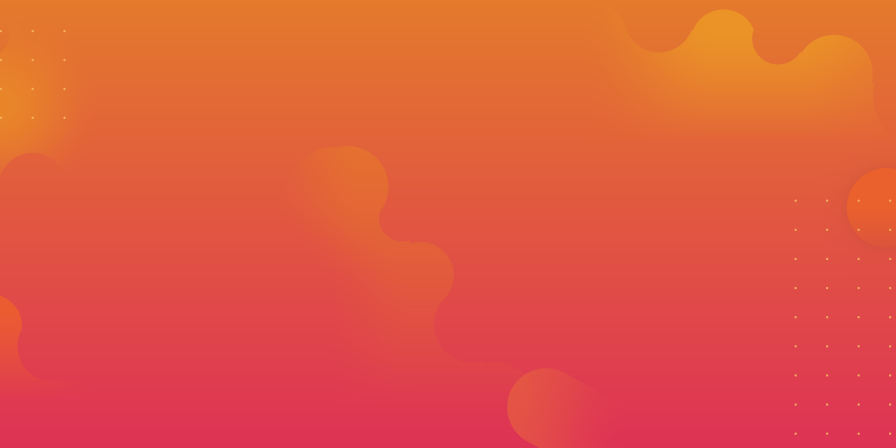
Reproduce this background procedurally as a Shadertoy shader.

```glsl
// A warm orange-to-crimson backdrop with fading liquid blobs and two dot grids.
// Wavy outlines are chains of tangent circles, alternately filled and hollow;
// each blob is tinted over the vertical gradient and faded out by ramps.

// Linear fade from 0 at a to 1 at b
float ramp(float a, float b, float x) {
    return clamp((x - a) / (b - a), 0.0, 1.0);
}

float circle(vec2 p, vec2 center, float radius) {
    return length(p - center) - radius;
}

float capsule(vec2 p, vec2 a, vec2 b, float radius) {
    vec2 ab = b - a;
    float t = clamp(dot(p - a, ab) / dot(ab, ab), 0.0, 1.0);
    return length(p - a - t * ab) - radius;
}

// Area below a chain of circles sorted by x; a negative radius makes a hollow
float wave(vec2 p, vec3 chain[6]) {
    float d = p.y - (p.x < chain[0].x ? chain[0].y : chain[5].y);
    for (int i = 0; i < 5; i++) {
        vec2 a = chain[i].xy, b = chain[i + 1].xy;
        vec2 dir = normalize(b - a);
        if (p.x >= a.x && p.x < b.x) d = dot(p - a, vec2(-dir.y, dir.x));
    }
    for (int i = 0; i < 6; i++) {
        float ring = circle(p, chain[i].xy, abs(chain[i].z));
        d = chain[i].z < 0.0 ? max(d, -ring) : min(d, ring);
    }
    return d;
}

// Finite grid of dots, counted from its lower left one
float dotGrid(vec2 p, vec2 first, vec2 spacing, vec2 count) {
    vec2 q = p - first;
    vec2 cell = clamp(round(q / spacing), vec2(0.0), count - 1.0);
    return length(q - cell * spacing) - 0.25;
}

void mainImage(out vec4 fragColor, in vec2 fragCoord) {
    // The canvas is 100 units high
    float pixel = 100.0 / iResolution.y;
    vec2 p = fragCoord * pixel;
    #define FILL(d) clamp(0.5 - (d) / pixel, 0.0, 1.0)

    vec3 color = mix(vec3(0.87, 0.196, 0.335), vec3(0.894, 0.478, 0.173), p.y / 100.0);

    // Golden wave at the upper right
    float gold = wave(p, vec3[6](
        vec3(132.8, 92.2, 7.0), vec3(147.1, 96.1, -7.8), vec3(161.5, 90.6, 7.3),
        vec3(173.7, 91.4, -5.8), vec3(186.2, 83.6, 8.6), vec3(207.6, 78.6, -12.7)));
    float goldFade = ramp(68.0, 92.0, p.y) * smoothstep(130.0, 160.0, p.x)
                   * (1.0 - 0.5 * smoothstep(178.0, 198.0, p.x));
    color = mix(color, vec3(0.925, 0.59, 0.15), 0.9 * FILL(gold) * goldFade);

    // Tall central blob, its chain running upwards
    float tall = wave(p.yx, vec3[6](
        vec3(10.2, 110.7, 8.9), vec3(27.6, 105.5, -8.6), vec3(38.5, 93.8, 7.5),
        vec3(51.3, 89.8, -5.2), vec3(58.3, 77.6, 9.1), vec3(58.5, -99.0, 0.0)));
    tall = min(tall, circle(p, vec2(74.5, 56.4), 10.7));
    tall = max(tall, -circle(p, vec2(66.4, 29.7), 9.9));
    float leftSide = mix(74.0, 63.0, smoothstep(34.0, 56.0, p.y));
    float tallFade = ramp(8.0, 66.0, p.y) * smoothstep(-2.0, 18.0, p.x - leftSide);
    color = mix(color, vec3(0.91, 0.5, 0.14), 0.48 * FILL(tall) * tallFade);

    // Drop rising from the bottom edge
    float drop = capsule(p, vec2(121.9, 9.1), vec2(145.8, -4.2), 8.7);
    float dropFade = 1.0 - smoothstep(112.0, 140.0, p.x);
    color = mix(color, vec3(0.91, 0.40, 0.24), 0.6 * FILL(drop) * dropFade);

    // Round blob on the right edge, with a faint shadow
    float round1 = circle(p, vec2(197.9, 53.6), 8.9);
    color *= 1.0 - 0.04 * exp(-max(round1, 0.0) / 1.5);
    color = mix(color, vec3(0.925, 0.385, 0.17), 0.9 * FILL(round1) * ramp(42.0, 54.0, p.y));

    // Small wave at the lower left
    float small = wave(p, vec3[6](
        vec3(-2.1, 27.3, 7.0), vec3(11.7, 22.7, -7.8), vec3(18.2, 2.3, 13.0),
        vec3(30.0, 1.0, 12.0), vec3(42.0, 0.0, 12.0), vec3(54.0, 0.0, 12.0)));
    float smallFade = ramp(11.0, 31.0, p.y) * (1.0 - smoothstep(5.0, 24.0, p.x));
    color = mix(color, vec3(0.93, 0.37, 0.18), 0.9 * FILL(small) * smallFade);

    // Amber glow on the upper left edge, notched by two hollows
    float notch = min(circle(p, vec2(7.3, 58.3), 7.6), circle(p, vec2(-2.6, 92.2), 4.7));
    float glow = 1.0 - smoothstep(0.0, 23.0, length(p - vec2(0.0, 76.0)));
    color = mix(color, vec3(0.92, 0.56, 0.14), 0.75 * glow * (1.0 - FILL(notch)));

    // Dot grids
    float dots = min(dotGrid(p, vec2(0.2, 73.7), vec2(7.1, 6.45), vec2(3.0, 4.0)),
                     dotGrid(p, vec2(177.6, 3.2), vec2(7.03, 6.5), vec2(4.0, 9.0)));
    color = mix(color, vec3(0.96, 0.73, 0.38), 0.85 * FILL(dots));

    fragColor = vec4(color, 1.0);
}
```
